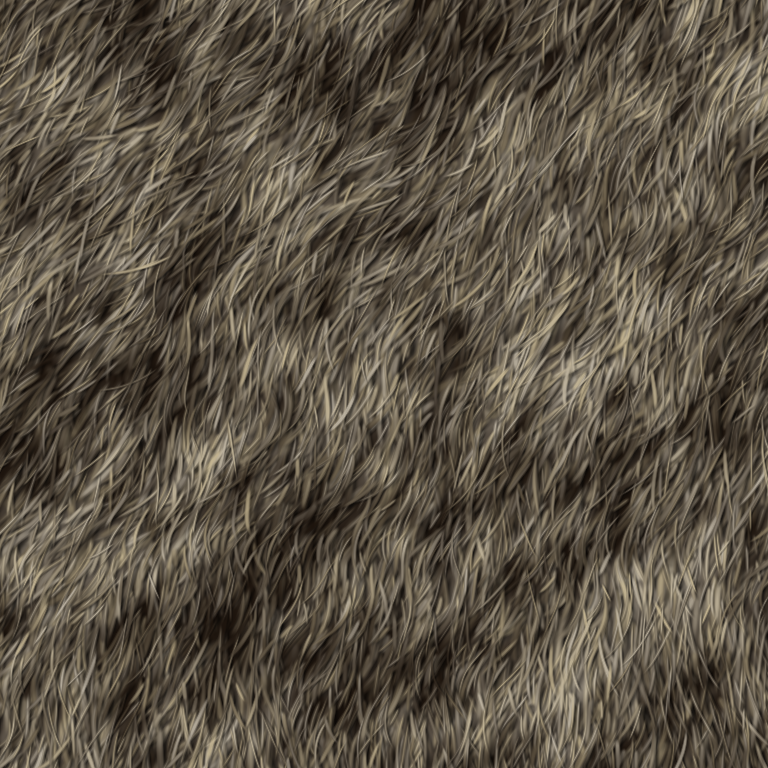
Give the GLSL for this texture, as a WebGL 2 fragment shader.

```glsl
#version 300 es
precision highp float;

uniform vec2 u_resolution;
out vec4 fragColor;

const int LAYERS = 20;
const float CELL = 0.048;            // spacing of strands in one layer
const float MIN_REACH = 0.014;       // half length of a strand
const float MAX_REACH = 0.046;
const float UNDER_WIDTH = 0.0052;    // half width, deepest layer
const float TOP_WIDTH = 0.0017;      // half width, top layer
const float SOFTNESS = 0.0020;
const float UNDER_BLUR = 2.6;        // extra softness of the undercoat
const float UNDER_TONE = 0.47;
const float TOP_TONE = 0.76;
const float TONE_SPREAD = 0.50;
const float SHADOW = 0.26;
const float OPACITY = 0.90;
const float MAX_BEND = 2.6;
const float STRAY = 0.65;            // angular scatter of single strands
const vec3 DARK = vec3(0.115, 0.080, 0.052);
const vec3 GREY_LIGHT = vec3(0.685, 0.65, 0.59);
const vec3 GOLD_LIGHT = vec3(0.72, 0.66, 0.525);

vec4 hash4(vec3 p) {
    vec4 q = fract(p.xyzx * vec4(0.1031, 0.1030, 0.0973, 0.1099));
    q += dot(q, q.wzxy + 33.33);
    return fract((q.xxyz + q.yzzw) * q.zywx);
}

float noise(vec2 p) {
    vec2 i = floor(p), f = fract(p);
    f = f * f * (3.0 - 2.0 * f);
    float a = hash4(vec3(i, 7.0)).x;
    float b = hash4(vec3(i + vec2(1.0, 0.0), 7.0)).x;
    float c = hash4(vec3(i + vec2(0.0, 1.0), 7.0)).x;
    float d = hash4(vec3(i + vec2(1.0, 1.0), 7.0)).x;
    return mix(mix(a, b, f.x), mix(c, d, f.x), f.y);
}

// Noise centred on zero, with its own frequency along and across a direction
float streaks(vec2 p, vec2 along, vec2 frequency, float seed) {
    vec2 q = vec2(dot(p, along), dot(p, vec2(-along.y, along.x)));
    return noise(q * frequency + seed) - 0.5;
}

// Lie of the coat: slanted at the top left, upright at the lower right
float flowAngle(vec2 p) {
    float lie = 0.80 + 0.28 * p.x + 0.40 * (1.0 - p.y);
    float swirl = noise(p * 4.0 + 31.0) - 0.5;
    float tuft = noise(p * 12.0 + 57.0) - 0.5;
    return lie + 0.40 * swirl + 0.50 * tuft;
}

// Broad diagonal folds, tufts and narrow locks
float coatRelief(vec2 p) {
    float folds = streaks(p, vec2(0.82, 0.57), vec2(3.0, 6.0), 13.0);
    float tufts = streaks(p, vec2(0.77, 0.64), vec2(8.0, 14.0), 41.0);
    float clumps = streaks(p, vec2(0.64, 0.77), vec2(16.0, 29.0), 83.0);
    float locks = streaks(p, vec2(0.50, 0.87), vec2(29.0, 62.0), 127.0);
    return 0.38 * folds + 0.42 * tufts + 0.42 * clumps + 0.40 * locks;
}

// Paints one tapered, bent strand and the shadow beside it
vec3 paintStrand(vec3 below, vec2 offset, float angle, vec4 look, float reach,
                 float depth, float relief, float edge) {
    vec2 dir = vec2(cos(angle), sin(angle));
    float u = dot(offset, dir);
    float s = u / reach;
    if (abs(s) > 1.0) return below;

    float v = dot(offset, vec2(-dir.y, dir.x)) + (look.x - 0.5) * 2.0 * MAX_BEND * u * u;
    float width = mix(UNDER_WIDTH, TOP_WIDTH, sqrt(depth)) * mix(0.65, 1.6, look.y * look.y);
    float taper = width * sqrt(1.0 - s * s);
    float fade = 1.0 - smoothstep(0.5, 1.0, abs(s));

    float shade = 1.0 - smoothstep(0.0, width * 1.6, abs(v + width * 1.5));
    below *= 1.0 - SHADOW * shade * fade;

    float tone = mix(UNDER_TONE, TOP_TONE, depth) + (look.z - 0.5) * TONE_SPREAD;
    tone += relief + 0.09 * s;
    tone *= 1.0 - 0.18 * smoothstep(0.0, 1.0, abs(v) / width);
    vec3 light = mix(GREY_LIGHT, GOLD_LIGHT, look.w);
    vec3 hair = mix(DARK, light, clamp(tone, 0.0, 1.08));

    float blur = edge * mix(UNDER_BLUR, 1.0, depth);
    float cover = clamp((taper - abs(v)) / blur + 0.5, 0.0, 1.0);
    return mix(below, hair, cover * fade * OPACITY);
}

void main() {
    vec2 p = gl_FragCoord.xy / u_resolution.y;
    float edge = max(SOFTNESS, 1.0 / u_resolution.y);
    float flow = flowAngle(p);
    float relief = coatRelief(p);
    vec3 color = mix(DARK, GREY_LIGHT, clamp(0.25 + relief, 0.0, 1.0));

    // Strand layers, from the undercoat up
    for (int layer = 0; layer < LAYERS; layer++) {
        float id = float(layer);
        float depth = id / float(LAYERS - 1);
        vec2 grid = p / CELL + hash4(vec3(id, 3.0, 19.0)).xy * 9.0 + 10.0;
        vec2 home = floor(grid);
        for (int y = -1; y <= 1; y++) {
            for (int x = -1; x <= 1; x++) {
                vec2 cell = home + vec2(x, y);
                vec4 place = hash4(vec3(cell, id * 5.0 + 11.0));
                vec2 offset = (grid - cell - place.xy) * CELL;
                float reach = mix(MIN_REACH, MAX_REACH, place.w);
                if (dot(offset, offset) > reach * reach * 1.2) continue;
                vec4 look = hash4(vec3(cell + 71.0, id * 3.0 + 29.0));
                float turn = (place.z + look.x - 1.0) * STRAY;
                color = paintStrand(color, offset, flow + turn, look, reach, depth, relief, edge);
            }
        }
    }
    fragColor = vec4(color, 1.0);
}
```
